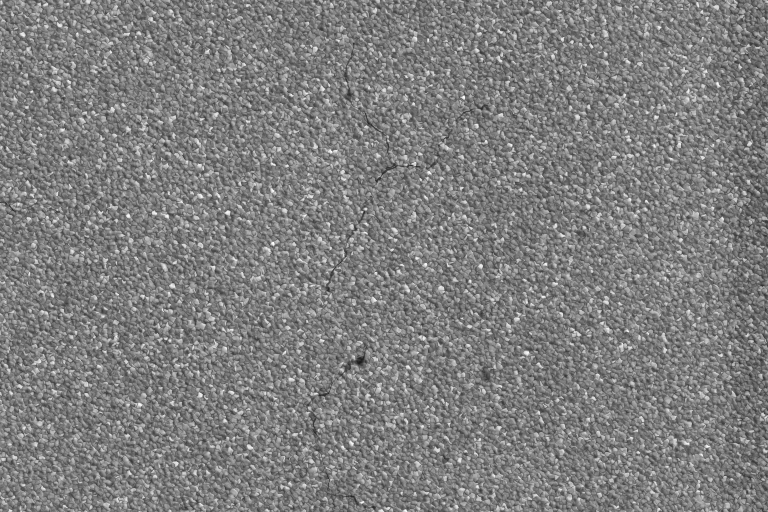
A WebGL 2 fragment shader for this texture:

```glsl
#version 300 es
precision highp float;

uniform vec2 u_resolution;
out vec4 fragColor;

// Crack segments: start.xy, end.xy, in canvas heights
const vec4 CRACKS[12] = vec4[12](
    vec4(0.688, 0.912, 0.680, 0.805), vec4(0.680, 0.805, 0.748, 0.746),
    vec4(0.748, 0.746, 0.760, 0.672), vec4(0.957, 0.789, 0.908, 0.781),
    vec4(0.908, 0.781, 0.850, 0.678), vec4(0.850, 0.678, 0.766, 0.672),
    vec4(0.766, 0.672, 0.715, 0.615), vec4(0.715, 0.615, 0.640, 0.430),
    vec4(0.719, 0.316, 0.605, 0.207), vec4(0.605, 0.207, 0.640, 0.040),
    vec4(0.640, 0.040, 0.740, 0.003), vec4(0.000, 0.600, 0.118, 0.590));

vec2 hash2(vec2 p) {
    vec3 q = fract(p.xyx * vec3(0.1031, 0.1030, 0.0973));
    q += dot(q, q.yzx + 33.33);
    return fract((q.xx + q.yz) * q.zy);
}

float cornerSlope(vec2 cell, vec2 offset) {
    float angle = 6.2832 * hash2(cell).x;
    return dot(vec2(cos(angle), sin(angle)), offset);
}

float gradientNoise(vec2 p) {
    vec2 i = floor(p), f = fract(p);
    vec2 u = f * f * f * (f * (f * 6.0 - 15.0) + 10.0);
    vec2 e = vec2(1.0, 0.0);
    float low = mix(cornerSlope(i, f), cornerSlope(i + e, f - e), u.x);
    float high = mix(cornerSlope(i + e.yx, f - e.yx), cornerSlope(i + 1.0, f - 1.0), u.x);
    return mix(low, high, u.y);
}

vec2 warp(vec2 p, float frequency, float amount) {
    vec2 q = p * frequency;
    return p + amount * vec2(gradientNoise(q + 7.3), gradientNoise(q + 41.7));
}

// Cellular stones: x = gap distance, y = random value, z = facing to the light
vec3 stones(vec2 p, vec2 light) {
    vec2 cell = floor(p), nearest = vec2(0.0), id = vec2(0.0);
    float first = 9.0, second = 9.0;
    for (int y = -1; y <= 1; y++) {
        for (int x = -1; x <= 1; x++) {
            vec2 c = cell + vec2(x, y);
            vec2 offset = p - c - hash2(c);
            float d = length(offset);
            if (d < first) {
                second = first;
                first = d;
                nearest = offset;
                id = c;
            } else {
                second = min(second, d);
            }
        }
    }
    return vec3(second - first, hash2(id + 113.0).x, dot(nearest, light));
}

// Difference of heights along the light
float relief(vec2 p, vec2 shift) {
    return gradientNoise(p + shift) - gradientNoise(p - shift);
}

float aggregate(vec2 p) {
    vec2 light = vec2(0.25, 0.97);
    vec2 turned = mat2(0.84, 0.54, -0.54, 0.84) * p + 3.0;
    vec2 q = warp(turned, 130.0, 0.005);
    vec3 fine = stones(q * vec2(116.0, 138.0), light);
    float face = 0.475 + 0.10 * fine.y + 0.25 * pow(fine.y, 6.0) + 0.24 * fine.z;

    // Gaps fade in and out between stones
    float depth = smoothstep(-0.55, 0.35, gradientNoise(turned * 95.0));
    float gap = depth * (1.0 - smoothstep(0.0, 0.42, fine.x));
    float tone = mix(face, 0.33, gap);
    tone += 0.17 * relief(turned * vec2(105.0, 130.0) + 60.0, 0.28 * light);

    // Sparse larger chips
    vec3 coarse = stones(q * 76.0 + 300.0, light);
    float chip = smoothstep(0.984, 0.988, coarse.y) * smoothstep(0.1, 0.4, coarse.x);
    return mix(tone, 0.68 + 0.1 * coarse.z, 0.6 * chip);
}

float segmentDistance(vec2 p, vec2 a, vec2 b) {
    vec2 ab = b - a;
    return length(p - a - ab * clamp(dot(p - a, ab) / dot(ab, ab), 0.0, 1.0));
}

float cracks(vec2 p) {
    vec2 q = warp(warp(p, 24.0, 0.020), 95.0, 0.006);
    float d = 9.0;
    for (int i = 0; i < 12; i++) {
        d = min(d, segmentDistance(q, CRACKS[i].xy, CRACKS[i].zw));
    }
    float strength = clamp(0.75 + 1.2 * gradientNoise(p * 34.0), 0.25, 1.0);
    return strength * (1.0 - smoothstep(0.0005, 0.0030, d));
}

float stains(vec2 p, float aspect) {
    float cover = 0.0;
    vec2 q = warp(p, 80.0, 0.010);
    for (int i = 0; i < 9; i++) {
        vec2 rnd = hash2(vec2(i * 17, 5.0));
        vec2 center = hash2(vec2(i * 29, 47.0)) * vec2(aspect, 1.0);
        float radius = mix(0.006, 0.015, rnd.x * rnd.x);
        float spot = 1.0 - smoothstep(0.6 * radius, 1.2 * radius, length(q - center));
        cover = max(cover, spot * mix(0.6, 1.0, rnd.y));
    }
    return cover;
}

void main() {
    vec2 p = gl_FragCoord.xy / u_resolution.y;
    float aspect = u_resolution.x / u_resolution.y;

    // Four samples per pixel
    float tone = 0.0;
    for (int i = 0; i < 4; i++) {
        vec2 shift = vec2(i % 2, i / 2) * 0.5 - 0.25;
        tone += 0.25 * aggregate(p + shift / u_resolution.y);
    }
    tone += 0.02 * gradientNoise(p * 9.0) + 0.02 * gradientNoise(p * 2.5 + 3.0);

    // Pale strip and darker lane on the right
    float x = p.x / aspect + 0.006 * gradientNoise(p * 12.0);
    tone += 0.015 * smoothstep(0.72, 0.90, x);
    tone -= 0.055 * smoothstep(0.93, 0.965, x);

    tone *= 1.0 - 0.45 * stains(p, aspect);
    tone *= 1.0 - 0.55 * cracks(p);
    fragColor = vec4(vec3(clamp(tone, 0.0, 1.0)), 1.0);
}
```
